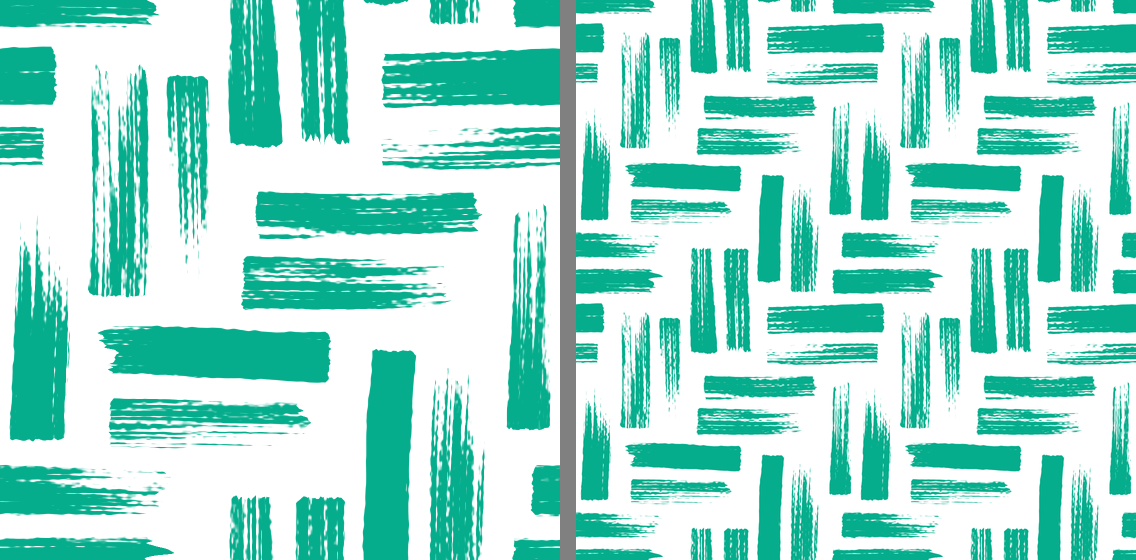
Left, the tile; right, the same tile 2 across and 2 down.
Give the GLSL for this pattern, as a WebGL 1 fragment shader.

```glsl
precision highp float;
// Dry green brush strokes in pairs, laid in a seamless herringbone on white.
uniform vec2 u_resolution;

const float TAU = 6.2831853;

float hash(vec2 p) {
  return fract(sin(dot(p, vec2(127.1, 311.7))) * 43758.5453);
}

float noise(vec2 p) {
  vec2 cell = floor(p);
  vec2 f = fract(p);
  f *= f * (3.0 - 2.0 * f);
  return mix(mix(hash(cell), hash(cell + vec2(1.0, 0.0)), f.x),
             mix(hash(cell + vec2(0.0, 1.0)), hash(cell + vec2(1.0, 1.0)), f.x), f.y);
}

// Ink of one stroke: q.x runs along its 0.5 long lane, q.y across from the lane centre.
float stroke(vec2 q, float laneWidth, float seed) {
  if (hash(vec2(seed, 1.0)) < 0.5) q.x = 0.5 - q.x;
  float head = 0.014 + 0.05 * hash(vec2(seed, 2.0));
  float tail = 0.486 - 0.06 * hash(vec2(seed, 3.0));
  float t = clamp((q.x - head) / (tail - head), 0.0, 1.0);

  // Slight tilt and taper
  q.y += 0.012 * (hash(vec2(seed, 4.0)) - 0.5) * (t - 0.5);
  float halfWidth = 0.5 * laneWidth - 0.013 - 0.008 * t * hash(vec2(seed, 5.0));
  vec2 n = q + seed * vec2(3.7, 1.3);

  // Outline: wavy sides, rough head, frayed tail, rounded corners
  float wave = 0.005 * noise(vec2(n.x * 9.0, seed + sign(q.y) * 5.0))
             + 0.0025 * noise(vec2(n.x * 80.0, seed - sign(q.y) * 7.0));
  float side = halfWidth - abs(q.y) - wave;
  float corner = 0.012 * pow(min(abs(q.y) / halfWidth, 1.0), 7.0);
  float rough = 0.006 * noise(vec2(n.y * 130.0, 2.5)) + 0.005 * noise(vec2(n.y * 300.0, 8.5));
  float fray = 0.012 + 0.09 * pow(hash(vec2(seed, 6.0)), 2.0);
  float hairs = 0.6 * noise(vec2(n.y * 75.0, 4.5)) + 0.4 * noise(vec2(n.y * 230.0, 6.5));
  float inside = min(side, min(q.x - head - rough, tail - q.x - fray * hairs) - corner);

  // Bristle marks: fine streaks, broad streaks and paper grain
  float bristle = 0.5 * noise(n * vec2(6.0, 270.0))
                + 0.3 * noise(n * vec2(4.0, 85.0) + 19.0)
                + 0.2 * noise(n * vec2(110.0, 300.0) + 43.0);

  // Dryness grows towards the tail and varies in patches
  float fade = 0.6 * pow(hash(vec2(seed, 7.0)), 2.0);
  float dry = 0.11 + 0.28 * hash(vec2(seed, 8.0)) + fade * smoothstep(0.3, 1.0, t)
            + 0.36 * (noise(n * vec2(5.0, 26.0) + 71.0) - 0.5);
  dry += 0.2 * smoothstep(0.008, 0.0, side);
  return smoothstep(0.0, 0.0015, inside) * smoothstep(dry - 0.07, dry + 0.07, bristle);
}

// Herringbone of 1 by 2 blocks on a wrapping 4 by 4 grid, two strokes to a block.
float ink(vec2 p) {
  p += 0.005 * sin(TAU * (p.yx + vec2(0.2, 0.6))) + vec2(0.11, 0.07);
  vec2 grid = fract(p) * 4.0;
  vec2 cell = floor(grid);
  vec2 local = grid - cell;
  float k = mod(cell.x - cell.y, 4.0);
  if (k < 1.5) {
    local.x += k;
    cell.x -= k;
  } else {
    local.y += 3.0 - k;
    cell.y -= 3.0 - k;
    local = local.yx;
  }
  cell = mod(cell, 4.0);
  local *= 0.25;

  // Uneven split of the block into two lanes
  float seed = cell.x + 4.0 * cell.y + 1.0;
  float split = 0.25 * mix(0.39, 0.61, hash(vec2(seed, 9.0)));
  float upper = step(split, local.y);
  float laneWidth = mix(split, 0.25 - split, upper);
  local.y -= upper * split + 0.5 * laneWidth;
  return stroke(local, laneWidth, seed + 16.0 * upper);
}

void main() {
  const vec3 PAPER = vec3(1.0);
  const vec3 GREEN = vec3(0.02, 0.68, 0.55);

  // Four samples per pixel smooth the fine hairs
  float cover = 0.0;
  for (int i = 0; i < 4; i++) {
    float s = float(i);
    vec2 offset = vec2(mod(s, 2.0), floor(s / 2.0)) * 0.5 - 0.25;
    cover += 0.25 * ink((gl_FragCoord.xy + offset) / u_resolution);
  }
  gl_FragColor = vec4(mix(PAPER, GREEN, cover), 1.0);
}
```
